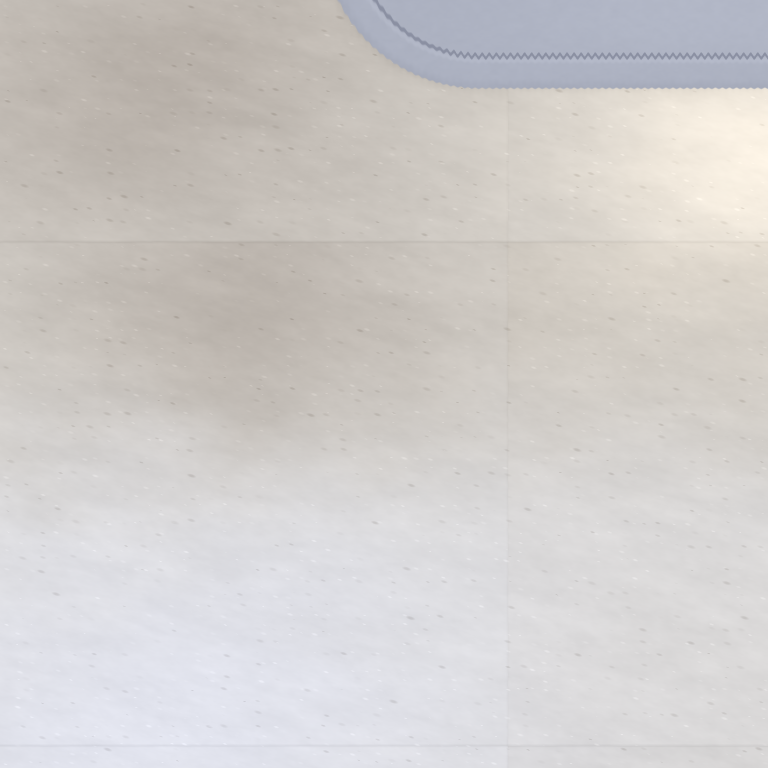
Give the GLSL for this texture, as a Shadertoy shader.

```glsl
// Pale stone floor tiles under uneven light, with the rounded corner of a stitched mat.
// Soft elliptical pools set the stone's tone, stretched noise gives its grain and
// cellular specks its pits; the mat is a rounded-corner distance function.

#define TILE_PITCH vec2(1.312, 0.656)   // tile size
#define TILE_ORIGIN vec2(0.661, 0.029)  // where two seams cross
#define SEAM_WIDTH 0.0017
#define GRAIN_AMOUNT 0.050
#define PIT_CELLS vec2(46.0, 64.0)
#define PIT_DENSITY 0.30
#define MAT_CENTER vec2(0.625, 1.091)   // centre of the mat's rounded corner
#define MAT_RADIUS 0.206
#define STITCH_INSET 0.042
#define STITCH_PITCH 0.0092

const vec3 STONE_WARM = vec3(0.815, 0.797, 0.772);
const vec3 STONE_GREY = vec3(0.862, 0.858, 0.860);
const vec3 STAIN      = vec3(0.715, 0.685, 0.655);
const vec3 COOL_LIGHT = vec3(0.885, 0.895, 0.940);
const vec3 WARM_LIGHT = vec3(0.985, 0.950, 0.895);
const vec3 MAT_BLUE   = vec3(0.675, 0.695, 0.755);
const vec3 THREAD     = vec3(0.500, 0.520, 0.595);

float hash(vec2 p) {
    vec3 q = fract(p.xyx * 0.1031);
    q += dot(q, q.yzx + 33.33);
    return fract((q.x + q.y) * q.z);
}

float valueNoise(vec2 p) {
    vec2 i = floor(p), f = fract(p);
    f = f * f * (3.0 - 2.0 * f);
    return mix(mix(hash(i), hash(i + vec2(1, 0)), f.x),
               mix(hash(i + vec2(0, 1)), hash(i + vec2(1, 1)), f.x), f.y);
}

// Layered noise centred on zero
float fbm(vec2 p) {
    float sum = 0.0, weight = 0.5;
    for (int i = 0; i < 5; i++) {
        sum += weight * (valueNoise(p) - 0.5);
        p = mat2(1.9, 0.5, -0.5, 1.9) * p + 17.3;
        weight *= 0.55;
    }
    return sum;
}

// Soft elliptical pool of tone
float pool(vec2 p, vec2 center, vec2 radii) {
    vec2 q = (p - center) / radii;
    return exp(-dot(q, q));
}

// One small slanted speck in some of the cells
float specks(vec2 p, float seed) {
    vec2 g = p * PIT_CELLS + seed, id = floor(g);
    vec2 spot = 0.35 + 0.3 * vec2(hash(id + 3.1), hash(id + 8.7));
    vec2 d = fract(g) - spot;
    d.y += 0.35 * d.x;
    float size = mix(0.08, 0.24, hash(id + 5.3));
    float present = step(hash(id), PIT_DENSITY) * hash(id + 1.9);
    return present * (1.0 - smoothstep(0.2, 1.0, length(d * vec2(0.7, 1.2)) / size));
}

vec3 stoneFloor(vec2 p, float px) {
    vec2 grid = (p - TILE_ORIGIN) / TILE_PITCH;
    vec2 tile = floor(grid);
    vec2 seam = abs(fract(grid + 0.5) - 0.5) * TILE_PITCH;
    float upperRow = smoothstep(-px, px, p.y - TILE_ORIGIN.y - TILE_PITCH.y);
    float rightColumn = smoothstep(-px, px, p.x - TILE_ORIGIN.x);
    vec2 shift = tile * 13.7 + 40.0;

    // Cloudy tone, warped separately in each tile
    vec2 w = p + vec2(0.16, 0.11) * vec2(fbm(p * vec2(4, 7) + shift),
                                         fbm(p * vec2(5, 9) + shift + 9.0));
    vec3 col = mix(STONE_GREY, STONE_WARM, smoothstep(0.27, 0.58, w.y));
    col = mix(col, COOL_LIGHT, 0.9 * pool(w, vec2(0.20, 0.04), vec2(0.46, 0.26)));
    float upperStain = 0.90 * pool(w, vec2(0.21, 0.90), vec2(0.32, 0.22));
    float lowerStain = 0.80 * pool(w, vec2(0.33, 0.62), vec2(0.27, 0.16));
    col = mix(col, STAIN, mix(lowerStain, upperStain, upperRow));
    col = mix(col, WARM_LIGHT, pool(w, vec2(1.01, 0.81), vec2(0.25, 0.19)));
    col -= rightColumn * (1.0 - upperRow) * vec3(0.006, 0.009, 0.014);
    col -= 0.014 * rightColumn * step(p.y, TILE_ORIGIN.y);

    // Slanted grain, pits and pale flecks
    vec2 s = vec2(p.x, p.y + 0.22 * p.x);
    float grain = fbm(s * vec2(13, 42) + shift) + 0.5 * fbm(s * vec2(70, 130) + shift);
    col += GRAIN_AMOUNT * grain;
    col -= specks(p, 11.0) * vec3(0.075, 0.080, 0.085);
    col += 0.050 * specks(p * 1.3, 57.0);

    // Seams: rows show more than columns
    vec2 joint = 1.0 - smoothstep(vec2(0.0), vec2(SEAM_WIDTH + px), seam);
    return col - 0.035 * joint.y - 0.012 * joint.x;
}

float matDistance(vec2 p) {
    vec2 q = MAT_CENTER - p;
    return length(max(q, 0.0)) + min(max(q.x, q.y), 0.0) - MAT_RADIUS;
}

vec3 matSurface(vec2 p, float d, float px) {
    vec3 col = MAT_BLUE + 0.022 * smoothstep(0.0, 0.09, -d) * smoothstep(0.5, 0.9, p.x);
    col += 0.018 * fbm(p * vec2(90, 150));
    col -= 0.025 * smoothstep(-0.014, 0.0, d);
    // Zigzag thread on the straight edge, plain crease round the corner
    float straight = smoothstep(0.56, 0.60, p.x);
    float zigzag = 0.0016 * straight * sin(6.28318 * p.x / STITCH_PITCH);
    float thread = abs(d + STITCH_INSET + zigzag);
    float line = 1.0 - smoothstep(0.0008, 0.0024 + px, thread);
    col += 0.025 * (1.0 - smoothstep(0.0, 0.005, abs(d + STITCH_INSET - 0.006)));
    return mix(col, THREAD, 0.75 * line);
}

void mainImage(out vec4 fragColor, in vec2 fragCoord) {
    vec2 p = fragCoord / iResolution.xy;
    float px = 1.0 / min(iResolution.x, iResolution.y);
    float d = matDistance(p) + 0.0008 * sin(6.28318 * p.x / STITCH_PITCH);
    vec3 col = stoneFloor(p, px);
    col -= 0.04 * exp(-max(d, 0.0) / 0.006);
    col = mix(matSurface(p, d, px), col, smoothstep(-px, px, d));
    fragColor = vec4(clamp(col, 0.0, 1.0), 1.0);
}
```
